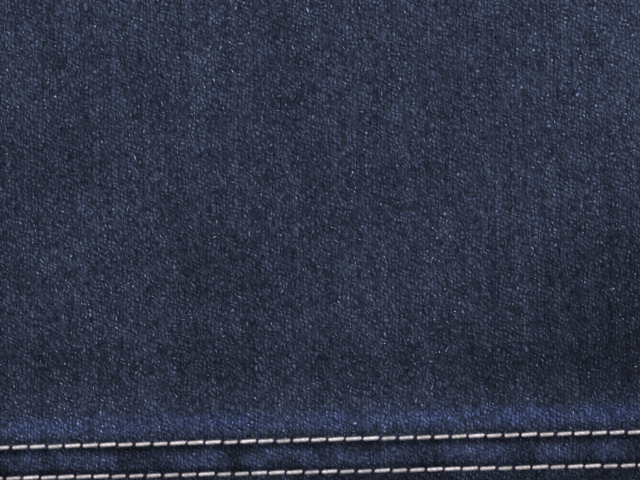
Give the GLSL for this texture, as a Shadertoy shader.

```glsl
#define THREAD_SIZE vec2(0.0080, 0.0096)
#define TWILL_STEP 0.38
#define WEAVE_CONTRAST 0.50
#define STREAK_CONTRAST 0.10
#define STITCH_PITCH 0.0366
#define STITCH_HALF_LENGTH 0.0115
#define STITCH_RADIUS 0.0042
#define DENIM vec3(0.187, 0.212, 0.281)
#define RIDGE_BLUE vec3(0.040, 0.058, 0.125)
#define COTTON vec3(0.84, 0.81, 0.82)

float hash(vec2 p) {
    return fract(sin(dot(p, vec2(127.1, 311.7))) * 43758.5453);
}

float noise(vec2 p) {
    vec2 i = floor(p), f = fract(p);
    f = f * f * (3.0 - 2.0 * f);
    return mix(mix(hash(i), hash(i + vec2(1, 0)), f.x),
               mix(hash(i + vec2(0, 1)), hash(i + vec2(1, 1)), f.x), f.y);
}

float fbm(vec2 p) {
    float sum = 0.0, amp = 0.5;
    for (int i = 0; i < 4; i++) {
        sum += amp * noise(p);
        p = p * 2.03 + 17.3;
        amp *= 0.5;
    }
    return sum;
}

float bump(float d, float width) {
    return exp(-d * d / (width * width));
}

float patchAt(vec2 p, vec2 center, vec2 size) {
    vec2 d = (p - center) / size;
    return exp(-dot(d, d));
}

// Loose, uneven thread floats: x is relief, y is pale flecks
vec2 weave(vec2 p) {
    vec2 warp = vec2(noise(p * 75.0), noise(p * 75.0 + 41.0)) - 0.5;
    vec2 q = (p + 0.009 * warp) / THREAD_SIZE;
    q.y += TWILL_STEP * floor(q.x);
    vec2 cell = floor(q), f = fract(q) - 0.5;
    f += 0.34 * (vec2(hash(cell + 11.0), hash(cell + 29.0)) - 0.5);
    f.x += 0.35 * f.y;
    float thread = 1.0 - smoothstep(0.08, 0.58, length(f * vec2(1.0, 0.8)));
    float tone = hash(cell);
    float relief = thread * (0.2 + 1.15 * tone) - 0.36;
    relief += 0.85 * (noise(p * vec2(260.0, 240.0)) - 0.5);
    relief += 0.45 * (noise(p * vec2(110.0, 90.0) + 7.0) - 0.5);
    // Flecks gather along some vertical yarns
    float yarn = 0.35 + 0.9 * noise(vec2(p.x * 45.0, p.y * 6.0 + 5.0));
    float spot = 1.0 - smoothstep(0.04, 0.36, length(f));
    float fleck = spot * yarn * pow(hash(cell + 73.0), 9.0);
    return vec2(relief, fleck);
}

// Broad shading of the cloth above the hem
float clothShade(vec2 p) {
    float shade = 1.0 + 0.20 * (fbm(p * vec2(7.0, 6.0)) - 0.47);
    shade += 0.06 * smoothstep(0.35, 1.0, p.y);
    shade -= 0.14 * patchAt(p, vec2(0.11, 0.66), vec2(0.13, 0.10));
    shade -= 0.14 * patchAt(p, vec2(0.50, 0.40), vec2(0.14, 0.13));
    shade -= 0.20 * patchAt(p, vec2(1.28, 0.36), vec2(0.22, 0.17));
    shade -= 0.13 * bump(p.y - 0.245, 0.06);
    float streak = noise(vec2(p.x * 34.0, p.y * 5.0)) + noise(vec2(p.x * 85.0, p.y * 9.0)) - 1.0;
    return shade + STREAK_CONTRAST * streak;
}

// x is cotton coverage, y is rounded shading across the stitch
vec2 stitches(vec2 p, float lineY, float seed) {
    float along = p.x / STITCH_PITCH + 0.37 * seed;
    float id = floor(along);
    float vary = hash(vec2(id, seed));
    float x = (fract(along) - 0.5) * STITCH_PITCH;
    float y = p.y - lineY - 0.05 * x - 0.0014 * (vary - 0.5);
    float halfLength = STITCH_HALF_LENGTH * (0.85 + 0.25 * vary);
    float d = length(vec2(max(abs(x) - halfLength, 0.0), y)) - STITCH_RADIUS;
    float blur = 0.7 / iResolution.y + 0.0012;
    float cover = 1.0 - smoothstep(-blur, blur, d);
    float roundness = 1.0 - 0.3 * smoothstep(0.0, STITCH_RADIUS, abs(y - 0.0006));
    return vec2(cover, roundness * (0.9 + 0.2 * vary));
}

void mainImage(out vec4 fragColor, in vec2 fragCoord) {
    vec2 p = fragCoord / iResolution.y;
    p.x *= 4.0 / 3.0 * iResolution.y / iResolution.x;
    float upperY = 0.0675 + 0.0247 * p.x;
    float lowerY = 0.0030 + 0.0210 * p.x;

    // Cloth and weave
    vec2 threads = weave(p);
    float shade = clothShade(p);

    // Raised hem edge and puckers between the seams
    float above = p.y - upperY;
    float ridge = bump(above - 0.040, 0.020) * (0.6 + 0.7 * noise(vec2(p.x * 16.0, 3.0)));
    float hem = 1.0 - smoothstep(-0.006, 0.008, above);
    float pucker = noise(vec2(p.x * 26.0 + p.y * 9.0, p.y * 30.0));
    float between = bump(p.y - mix(lowerY, upperY, 0.5), 0.024);
    shade -= hem * (0.30 - 0.42 * pucker * between);
    shade -= 0.24 * bump(above + 0.010, 0.007) + 0.18 * bump(above - 0.010, 0.007);
    shade -= 0.20 * bump(p.y - lowerY - 0.009, 0.006);

    vec3 color = DENIM * shade;
    color += RIDGE_BLUE * (0.75 * ridge + 0.5 * hem * between * pucker);
    color *= 1.0 + WEAVE_CONTRAST * threads.x;
    color += vec3(0.32, 0.33, 0.36) * threads.y * (1.0 - 0.4 * hem);

    // Two rows of cotton stitching
    vec2 upper = stitches(p, upperY, 1.0);
    vec2 lower = stitches(p, lowerY, 2.0);
    float fiber = 0.86 + 0.28 * noise(vec2(p.x * 300.0 + p.y * 240.0, p.y * 180.0));
    color = mix(color, COTTON * upper.y * fiber, upper.x);
    color = mix(color, COTTON * lower.y * fiber * 0.94, lower.x);
    fragColor = vec4(clamp(color, 0.0, 1.0), 1.0);
}
```
